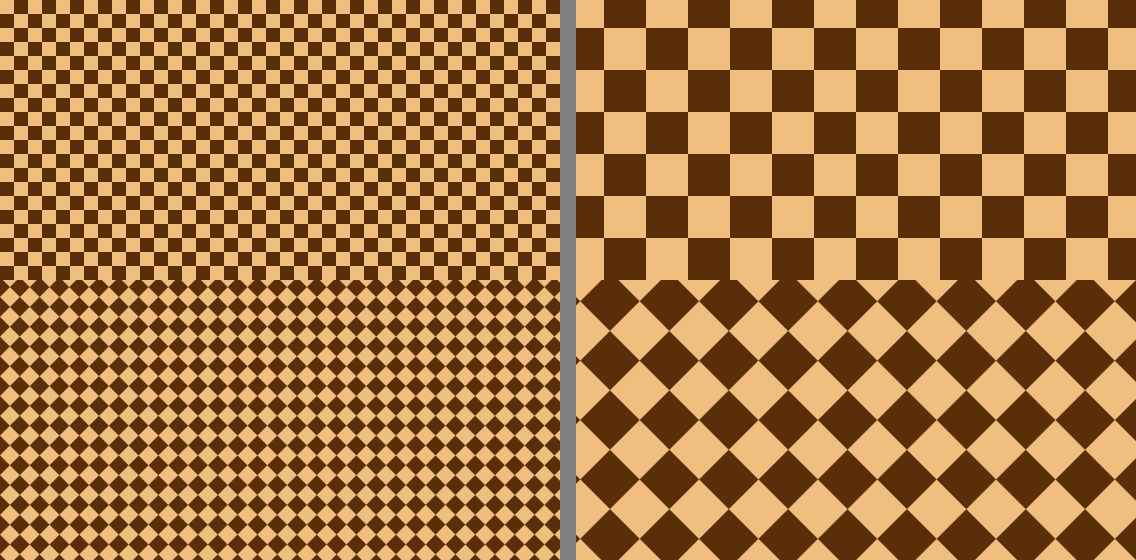
Left: the whole. Right: its middle third, enlarged.
Write a WebGL 2 fragment shader that draws this pattern.

```glsl
#version 300 es
precision highp float;
// Two-tone checkerboard: upright squares above, the same squares turned 45 degrees below.

uniform vec2 u_resolution;
out vec4 fragColor;

const vec3 CREAM = vec3(0.94, 0.75, 0.50);
const vec3 BROWN = vec3(0.35, 0.18, 0.03);
const float CELLS = 40.0;          // squares along the canvas height
const float SPLIT = 0.5;           // height where the two halves meet
const float UPRIGHT_BLUR = 0.3;    // edge softness in pixel widths
const float DIAGONAL_BLUR = 1.1;

// Softened square wave: +1 on even cells, -1 on odd cells
vec2 cellSign(vec2 p, float blur) {
    vec2 wave = 0.5 - abs(mod(p - 1.5, 2.0) - 1.0);
    return clamp(2.0 * wave / blur, -1.0, 1.0);
}

// 1 on light squares, 0 on dark squares
float checker(vec2 p, float blur) {
    vec2 s = cellSign(p, blur);
    return 0.5 + 0.5 * s.x * s.y;
}

void main() {
    float pixel = 1.0 / u_resolution.y;
    vec2 uv = gl_FragCoord.xy * pixel;

    // Cell coordinates, counted from the top left corner
    vec2 cell = vec2(uv.x, 1.0 - uv.y) * CELLS;
    vec2 turned = vec2(cell.x + cell.y, cell.x - cell.y) * inversesqrt(2.0);
    float cellPixel = CELLS * pixel;

    float upright = checker(cell, UPRIGHT_BLUR * cellPixel);
    float diagonal = checker(turned, DIAGONAL_BLUR * cellPixel);

    // Join the halves along a horizontal seam
    float upper = clamp((uv.y - SPLIT) / pixel + 0.5, 0.0, 1.0);
    float light = mix(diagonal, upright, upper);
    fragColor = vec4(mix(BROWN, CREAM, light), 1.0);
}
```
